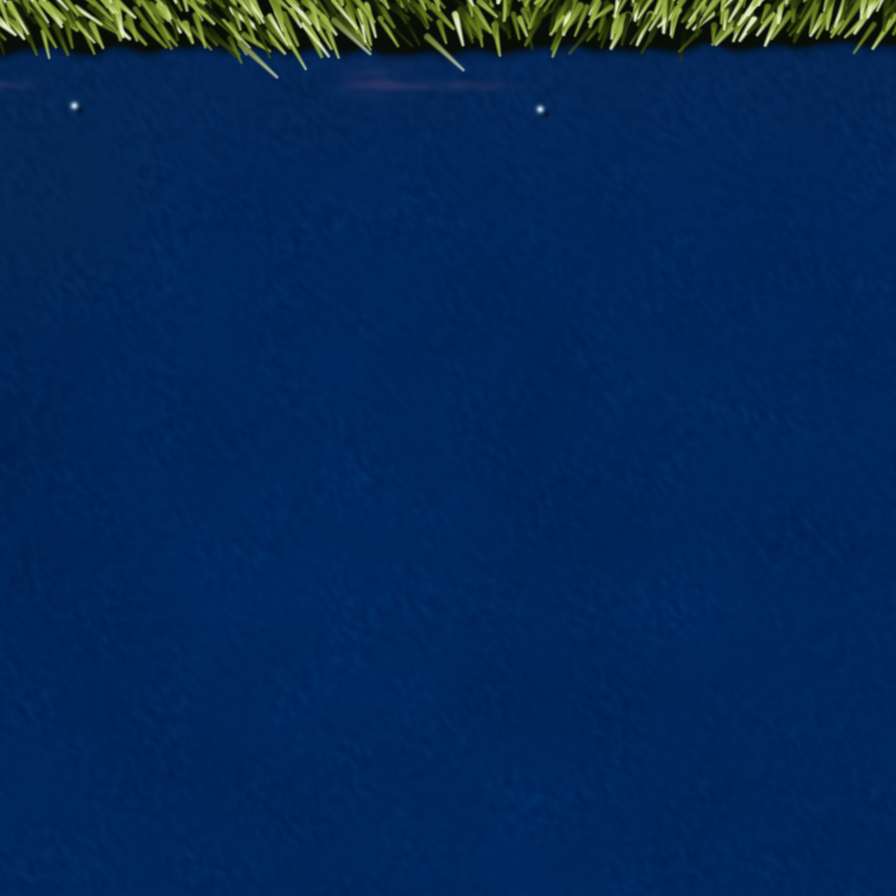
This texture is drawn by a Shadertoy shader. Its source:

```glsl
// A strip of sunlit grass overhanging a large, deep blue matte surface.
// Soft tapered blades are scattered in layered cells; rotated gradient noise
// gives the surface its patchy diagonal grain, with scuffs and two pale specks.

float hash(vec2 p) {
    vec3 q = fract(p.xyx * vec3(0.1031, 0.1030, 0.0973));
    q += dot(q, q.yzx + 33.33);
    return fract((q.x + q.y) * q.z);
}

vec2 gradient(vec2 cell) {
    float angle = 6.2832 * hash(cell);
    return vec2(cos(angle), sin(angle));
}

float gradientNoise(vec2 p) {
    vec2 i = floor(p), f = fract(p);
    vec2 u = f * f * f * (f * (f * 6.0 - 15.0) + 10.0);
    vec2 e = vec2(0.0, 1.0);
    float bottom = mix(dot(gradient(i), f), dot(gradient(i + e.yx), f - e.yx), u.x);
    float top = mix(dot(gradient(i + e), f - e), dot(gradient(i + 1.0), f - 1.0), u.x);
    return mix(bottom, top, u.y);
}

// Coverage of a blade that narrows from root to tip; y returns the position along it.
vec2 blade(vec2 p, vec2 root, vec2 tip, float width, float blur) {
    vec2 axis = tip - root;
    float t = clamp(dot(p - root, axis) / dot(axis, axis), 0.0, 1.0);
    float d = length(p - root - axis * t) - width * (1.0 - 0.65 * t);
    return vec2(1.0 - smoothstep(-blur, blur, d), t);
}

vec3 bladeColor(float tone) {
    vec3 c = mix(vec3(0.05, 0.09, 0.03), vec3(0.18, 0.24, 0.04), smoothstep(0.0, 0.3, tone));
    c = mix(c, vec3(0.38, 0.46, 0.11), smoothstep(0.3, 0.5, tone));
    c = mix(c, vec3(0.62, 0.71, 0.30), smoothstep(0.5, 0.8, tone));
    return mix(c, vec3(0.90, 0.93, 0.76), smoothstep(0.82, 1.0, tone));
}

vec3 surface(vec2 p) {
    vec3 c = vec3(0.0, 0.15, 0.36);

    // Broad tonal drift, slightly dimmer at the left and greyer near the grass
    c *= 1.0 + 0.08 * gradientNoise(p * 4.0 + 3.0) + 0.06 * gradientNoise(p * 11.0 + 9.0);
    vec2 dim = (p - vec2(0.0, 0.56)) * vec2(8.0, 3.5);
    c *= 1.0 - 0.10 * exp(-dot(dim, dim));
    c = mix(c, vec3(0.03, 0.15, 0.31), 0.5 * smoothstep(0.7, 0.95, p.y));
    vec2 haze = (p - vec2(0.04, 0.77)) * vec2(7.0, 9.0);
    c = mix(c, vec3(0.04, 0.17, 0.31), 0.4 * exp(-dot(haze, haze)));

    // Diagonal grain at two scales, stronger in patches
    vec2 along = normalize(vec2(0.6, -0.8));
    vec2 q = vec2(dot(p, along), dot(p, vec2(-along.y, along.x)));
    float grain = 0.8 * gradientNoise(q * vec2(50.0, 95.0));
    grain += 0.8 * gradientNoise(q * vec2(90.0, 150.0) + 17.0);
    grain *= 0.8 + 1.1 * gradientNoise(p * 14.0 + 31.0);
    c += vec3(0.008, 0.029, 0.039) * grain;

    // Greyish violet scuffs
    float ragged = 0.7 + 1.1 * gradientNoise(p * vec2(30.0, 90.0));
    float scuff = exp(-pow(abs(p.x - 0.48) / 0.085, 4.0) - pow((p.y - 0.904) / 0.006, 2.0));
    scuff += 0.8 * exp(-pow((p.x - 0.42) / 0.035, 2.0) - pow((p.y - 0.912) / 0.020, 2.0));
    scuff += 0.9 * exp(-pow(p.x / 0.04, 4.0) - pow((p.y - 0.906) / 0.006, 2.0));
    c = mix(c, vec3(0.20, 0.22, 0.40), clamp(0.6 * scuff * ragged, 0.0, 0.7));

    // Pale specks with a small shadow at lower right
    for (int i = 0; i < 2; i++) {
        vec2 d = p - (i == 0 ? vec2(0.083, 0.882) : vec2(0.603, 0.878));
        vec2 s = d - vec2(0.006, -0.005);
        c *= 1.0 - 0.5 * exp(-dot(s, s) / 0.00002);
        c = mix(c, vec3(0.80, 0.89, 0.93), exp(-dot(d, d) / 0.000016));
    }
    return c;
}

vec3 grass(vec2 p, vec3 ground) {
    float blur = max(0.0021, 0.8 / iResolution.y);

    // Dark soil behind the blades
    float edge = 0.944 + 0.007 * smoothstep(0.5, 1.0, p.x) + 0.010 * gradientNoise(vec2(p.x * 30.0, 2.5));
    vec3 c = mix(ground, ground * 0.7, smoothstep(edge - 0.012, edge, p.y));
    c = mix(c, vec3(0.03, 0.05, 0.03), smoothstep(edge - 0.004, edge + 0.005, p.y));

    // Blades from the hanging fringe up to the top border
    for (int layer = 0; layer < 8; layer++) {
        float row = float(layer), spacing = 0.017;
        for (int k = -3; k <= 3; k++) {
            vec2 id = vec2(floor(p.x / spacing) + float(k) + 50.0, row * 17.0 + 5.0);
            float a = hash(id), b = hash(id + 101.3), tone = hash(id + 211.7);
            float x = (id.x - 50.0 + a) * spacing;
            float gap = exp(-pow((x - 0.445) / 0.05, 2.0)) + 0.5 * smoothstep(0.82, 0.9, x);
            float drop = 0.010 * exp(-pow((x - 0.28) / 0.08, 2.0));
            vec2 root = vec2(x, 0.964 + row * 0.0085 + 0.018 * b - drop + 0.014 * gap);
            float lean = mix(0.018, -0.013, smoothstep(0.5, 0.64, x)) + 0.024 * (hash(id + 57.9) - 0.5);
            float size = 0.016 + 0.020 * hash(id + 307.1);
            vec2 hit = blade(p, root, root + vec2(lean, -size), 0.0026 + 0.0024 * b, blur);
            float clump = 0.35 * gradientNoise(root * vec2(28.0, 45.0));
            float light = tone * (1.0 - 0.2 * gap) + clump + 0.25 * (hit.y - 0.4);
            c = mix(c, bladeColor(clamp(light, 0.0, 1.0)), hit.x * step(0.1, tone));
        }
    }

    // A few long, pale stray blades
    for (int i = 0; i < 3; i++) {
        float n = float(i);
        vec2 tip = vec2(0.309 + 0.104 * n, 0.914 + 0.004 * n + 0.022 * step(0.5, n) * step(n, 1.5));
        vec2 hit = blade(p, tip + vec2(-0.040, 0.037), tip, 0.0036, blur);
        c = mix(c, mix(vec3(0.42, 0.48, 0.20), vec3(0.74, 0.78, 0.68), hit.y), hit.x);
    }
    return c;
}

void mainImage(out vec4 fragColor, in vec2 fragCoord) {
    vec2 p = fragCoord / iResolution.xy;
    vec3 color = surface(p);
    if (p.y > 0.89) color = grass(p, color);
    fragColor = vec4(clamp(color, 0.0, 1.0), 1.0);
}
```
